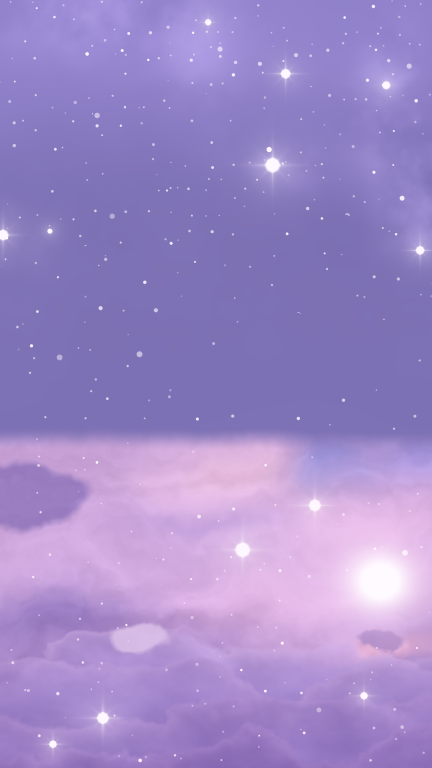
Write a Shadertoy shader that draws this texture.

```glsl
// Pastel night sky above a sea of pink and violet clouds with a glowing sun.
// Warped noise shapes soft colour patches and billowing cloud banks;
// hashed grids scatter small stars, and a short list places the flares.

float hash(vec2 p) {
    vec3 q = fract(vec3(p.xyx) * 0.1031);
    q += dot(q, q.yzx + 33.33);
    return fract((q.x + q.y) * q.z);
}

float noise(vec2 p) {
    vec2 i = floor(p), f = fract(p);
    f = f * f * (3.0 - 2.0 * f);
    return mix(mix(hash(i), hash(i + vec2(1, 0)), f.x),
               mix(hash(i + vec2(0, 1)), hash(i + vec2(1, 1)), f.x), f.y);
}

float fbm(vec2 p) {
    float sum = 0.0, amp = 0.5;
    for (int i = 0; i < 5; i++) {
        sum += amp * noise(p);
        p = mat2(1.6, 1.2, -1.2, 1.6) * p + 7.3;
        amp *= 0.5;
    }
    return sum;
}

// Soft elliptical falloff.
float blob(vec2 p, vec2 centre, vec2 radius) {
    vec2 d = (p - centre) / radius;
    return exp(-dot(d, d));
}

vec3 nightSky(vec2 p) {
    vec3 col = mix(vec3(0.49, 0.445, 0.708), vec3(0.57, 0.51, 0.80), smoothstep(0.68, 0.98, p.y));
    float haze = blob(p, vec2(0.11, 0.99), vec2(0.10, 0.06))
               + 0.8 * blob(p, vec2(0.26, 0.94), vec2(0.06, 0.07))
               + blob(p, vec2(0.51, 0.87), vec2(0.05, 0.08))
               + 0.9 * blob(p, vec2(0.57, 0.74), vec2(0.07, 0.09))
               + 0.5 * blob(p, vec2(0.36, 0.79), vec2(0.08, 0.04))
               + 0.3 * blob(p, vec2(0.0, 0.69), vec2(0.06, 0.09));
    float wisps = smoothstep(0.2, 0.75, fbm(p * 13.0));
    col += 0.035 * (fbm(p * 9.0 + 4.0) - 0.5) * smoothstep(0.5, 0.8, p.y);
    return mix(col, vec3(0.75, 0.67, 0.95), min(haze * wisps, 1.0) * 0.8);
}

vec3 cloudGlow(vec2 p) {
    vec2 warp = vec2(fbm(p * 12.0), fbm(p * 12.0 + 31.0)) - 0.48;
    vec2 q = p + warp * vec2(0.09, 0.06);
    vec3 col = mix(vec3(0.54, 0.44, 0.73), vec3(0.80, 0.65, 0.86), smoothstep(0.02, 0.27, q.y));
    // Broad patches of rose, blue and mauve.
    col = mix(col, vec3(0.91, 0.74, 0.87), 0.9 * blob(q, vec2(0.30, 0.385), vec2(0.12, 0.05)));
    col = mix(col, vec3(0.58, 0.55, 0.83), 0.9 * blob(q, vec2(0.436, 0.40), vec2(0.05, 0.045)));
    col = mix(col, vec3(0.63, 0.57, 0.85), 0.9 * blob(q, vec2(0.55, 0.41), vec2(0.07, 0.04)));
    col = mix(col, vec3(0.92, 0.74, 0.92), 0.9 * blob(q, vec2(0.48, 0.31), vec2(0.13, 0.035)));
    col = mix(col, vec3(0.72, 0.59, 0.83), 0.7 * blob(q, vec2(0.28, 0.315), vec2(0.10, 0.015)));
    col = mix(col, vec3(0.88, 0.70, 0.89), 0.9 * blob(q, vec2(0.35, 0.22), vec2(0.16, 0.045)));
    col = mix(col, vec3(0.59, 0.48, 0.76), 0.9 * blob(q, vec2(0.08, 0.195), vec2(0.12, 0.035)));
    col = mix(col, vec3(0.92, 0.69, 0.81), 0.8 * blob(q, vec2(0.48, 0.155), vec2(0.09, 0.015)));
    // Dark bank on the left.
    float bank = smoothstep(0.35, 0.6, blob(q, vec2(0.035, 0.35), vec2(0.075, 0.05)));
    col = mix(col, vec3(0.56, 0.46, 0.74), 0.75 * bank);
    // Streaky relief.
    return col + 0.17 * (fbm(p * vec2(11.0, 26.0) + warp * 3.0) - 0.48);
}

// Overlapping banks with bright rims and darker undersides.
vec3 cloudBanks(vec3 col, vec2 p) {
    for (int i = 0; i < 4; i++) {
        float k = float(i);
        float puff = abs(2.0 * fbm(p * (15.0 + 2.0 * k) + k * 17.0) - 1.0);
        float top = 0.145 - 0.04 * k + 0.07 * (noise(vec2(p.x * 9.0 + k * 5.7, k)) - 0.5);
        float depth = top - p.y + 0.035 * (0.5 - puff);
        vec3 shade = mix(vec3(0.64, 0.53, 0.81), vec3(0.51, 0.40, 0.69), k / 3.0);
        vec3 rim = mix(vec3(0.81, 0.68, 0.89), vec3(0.67, 0.53, 0.80), k / 3.0);
        vec3 body = mix(shade, rim, exp(-max(depth, 0.0) * 45.0));
        body += 0.14 * (fbm(p * vec2(18.0, 30.0) + k * 9.0) - 0.48);
        col = mix(col, body, 0.75 * smoothstep(-0.002, 0.007, depth));
    }
    return col;
}

// One jittered star per occupied grid cell.
float stars(vec2 p, float cells, float density, float radius, float px) {
    vec2 id = floor(p * cells);
    vec2 jitter = vec2(hash(id + 11.0), hash(id + 47.0));
    float size = radius * mix(0.5, 1.0, hash(id + 83.0));
    float d = length(p - (id + 0.2 + 0.6 * jitter) / cells);
    float lit = step(hash(id + 5.0), density) * mix(0.4, 1.0, hash(id + 71.0));
    return lit * (1.0 - smoothstep(size - px * 0.7, size + px * 0.7, d));
}

float ray(vec2 d, float size) {
    return exp(-abs(d.x) * 7.0 / size - abs(d.y) / size);
}

float flare(vec2 d, float size, float rays) {
    float r = length(d);
    vec2 e = vec2(d.x + d.y, d.x - d.y) * 0.707;
    float cross4 = ray(d, size) + ray(d.yx, size);
    float diagonal = ray(e, size * 0.7) + ray(e.yx, size * 0.7);
    return 1.0 - smoothstep(size * 0.35, size * 0.85, r) + 0.35 * exp(-r / (size * 1.6))
         + rays * (cross4 + 0.5 * diagonal);
}

void mainImage(out vec4 fragColor, in vec2 fragCoord) {
    float px = 1.0 / iResolution.y;
    vec2 p = fragCoord * px;
    float horizon = 0.427 + 0.018 * (fbm(p * vec2(12.0, 5.0)) - 0.5);
    float inCloud = 1.0 - smoothstep(horizon - 0.018, horizon + 0.014, p.y);
    vec3 col = mix(nightSky(p), cloudBanks(cloudGlow(p), p), inCloud);

    // Small pale and dark puffs, then the sun.
    vec2 q = p + 0.025 * (vec2(fbm(p * 30.0), fbm(p * 30.0 + 9.0)) - 0.48);
    col = mix(col, vec3(0.87, 0.77, 0.92), 0.8 * smoothstep(0.3, 0.6, blob(q, vec2(0.18, 0.168), vec2(0.042, 0.02))));
    col = mix(col, vec3(0.61, 0.49, 0.74), 0.8 * smoothstep(0.3, 0.6, blob(q, vec2(0.50, 0.164), vec2(0.03, 0.013))));
    vec2 sun = vec2(0.495, 0.243);
    col = mix(col, vec3(0.97, 0.81, 0.96), 0.75 * blob(q, sun, vec2(0.12, 0.07)));
    col = mix(col, vec3(1.0, 0.98, 1.0), min(1.0, 1.5 * blob(p, sun, vec2(0.037, 0.034))));

    // Scattered stars thin out in the calm centre and low clouds.
    float calm = blob(p, vec2(0.36, 0.53), vec2(0.20, 0.14));
    float density = (1.0 - 0.97 * calm) * mix(0.55, 1.0, smoothstep(0.4, 0.85, p.y));
    float light = stars(p, 34.0, 0.36 * density, 0.0022, px)
                + 0.7 * stars(p + 3.1, 58.0, 0.20 * density, 0.0014, px)
                + stars(p + 8.7, 15.0, 0.22 * density, 0.0038, px);

    // Flares: x, y, size, ray strength.
    const vec4 bright[12] = vec4[12](
        vec4(0.355, 0.785, 0.014, 0.8), vec4(0.372, 0.904, 0.009, 1.0),
        vec4(0.004, 0.694, 0.010, 0.8), vec4(0.547, 0.674, 0.008, 0.9),
        vec4(0.410, 0.342, 0.011, 0.9), vec4(0.316, 0.284, 0.014, 0.7),
        vec4(0.134, 0.065, 0.011, 1.0), vec4(0.069, 0.031, 0.007, 0.9),
        vec4(0.474, 0.094, 0.007, 0.8), vec4(0.065, 0.699, 0.005, 0.0),
        vec4(0.271, 0.971, 0.006, 0.5), vec4(0.503, 0.889, 0.008, 0.1));
    for (int i = 0; i < 12; i++) light += flare(p - bright[i].xy, bright[i].z, bright[i].w);
    col = mix(col, vec3(1.0, 0.97, 1.0), clamp(light, 0.0, 1.0));
    fragColor = vec4(col, 1.0);
}
```
